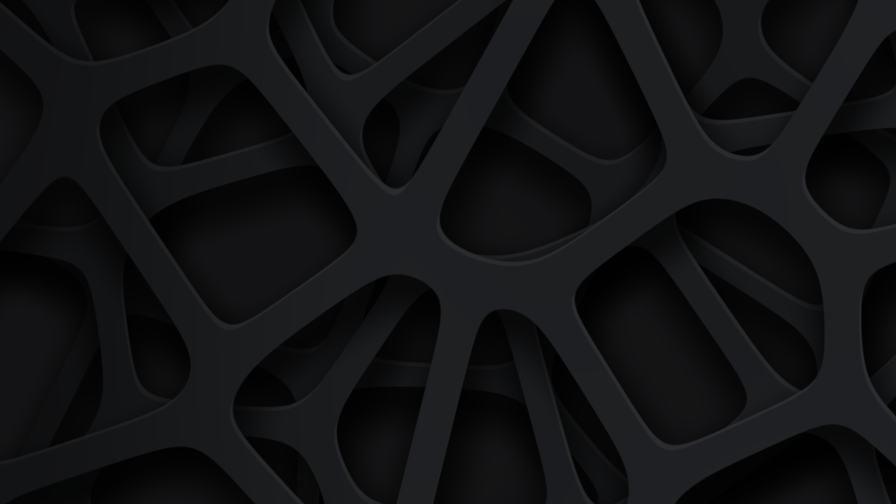
A WebGL 1 fragment shader for this background:

```glsl
precision highp float;
// Dark stacked lattices of rounded struts, with lit rims and soft shadows between layers.

uniform vec2 u_resolution;

#define CELL vec2(0.52, 0.45)            // mean hole pitch, in canvas heights
#define JITTER 0.66                      // irregularity of the holes
#define ROUNDING 0.026                   // softness of the hole corners
#define HALF_WIDTH 0.035                 // half width of the front struts
#define TILT 0.70                        // direction of the front lattice, radians
#define RIM 0.0085                       // widest lit rim
#define LIGHT vec2(0.45, 0.89)           // direction towards the light
#define SHADOW_SHIFT vec2(0.010, -0.042) // where shadows fall
#define SHADOW_BLUR 0.075
#define FLOOR_COLOR vec3(0.077, 0.077, 0.084)
#define STRUT_COLOR vec3(0.124, 0.129, 0.139)
#define RIM_COLOR vec3(0.172, 0.177, 0.188)

vec2 hash2(vec2 p) {
  vec2 k = vec2(dot(p, vec2(127.1, 311.7)), dot(p, vec2(269.5, 183.3)));
  return fract(sin(k) * 43758.5453);
}

// Jittered centre of one hole.
vec2 site(vec2 cell, float seed) {
  return (cell + 0.5 + JITTER * (hash2(cell + seed) - 0.5)) * CELL;
}

// Cellular lattice: xy = direction to the nearest strut, z = rounded distance to its axis.
vec3 lattice(vec2 q, float seed) {
  vec2 base = floor(q / CELL);
  vec2 home = base;
  vec2 toHome = vec2(0.0);
  float nearest = 1e3;
  for (int y = -1; y <= 1; y++) {
    for (int x = -1; x <= 1; x++) {
      vec2 cell = base + vec2(x, y);
      vec2 r = site(cell, seed) - q;
      if (dot(r, r) < nearest) {
        nearest = dot(r, r);
        toHome = r;
        home = cell;
      }
    }
  }

  // Exponential smooth minimum over the borders with the neighbours.
  float total = 0.0;
  vec2 normal = vec2(0.0);
  for (int y = -1; y <= 1; y++) {
    for (int x = -1; x <= 1; x++) {
      if (x == 0 && y == 0) continue;
      vec2 r = site(home + vec2(x, y), seed) - q;
      vec2 dir = normalize(r - toHome);
      float weight = exp(-dot(0.5 * (r + toHome), dir) / ROUNDING);
      total += weight;
      normal += weight * dir;
    }
  }
  return vec3(normal / max(length(normal), 1e-5), -ROUNDING * log(total));
}

void main() {
  vec2 p = gl_FragCoord.xy / u_resolution.y;
  vec2 uv = gl_FragCoord.xy / u_resolution;
  float px = 1.0 / u_resolution.y;

  // Broad illumination: the left side falls off into the dark.
  float glow = mix(0.58, 1.0, smoothstep(0.0, 0.48, uv.x));
  glow *= 0.97 + 0.05 * sin(3.1 * p.x + 1.7 * p.y) * sin(2.3 * p.y - 1.1 * p.x + 1.0);

  vec3 color = FLOOR_COLOR * mix(0.9, 1.0, glow);

  // Layers from back to front.
  for (int i = 0; i < 3; i++) {
    float below = 2.0 - float(i);
    float seed = 17.0 * below + 5.0;
    float angle = TILT + 0.4 * sin(3.9 * below);
    float c = cos(angle);
    float s = sin(angle);
    mat2 turn = mat2(c, -s, s, c);
    float halfWidth = HALF_WIDTH * (1.0 - 0.18 * below);

    // Soft shadow cast on everything behind.
    float caster = lattice(turn * (p - SHADOW_SHIFT), seed).z;
    float shade = 1.0 - smoothstep(halfWidth - 0.02, halfWidth + SHADOW_BLUR, caster);
    color *= 1.0 - 0.68 * shade;

    // Flat strut face with a thin rim on the edges that face the light.
    vec3 web = lattice(turn * p, seed);
    float facing = max(dot(-web.xy, turn * LIGHT), 0.0);
    float rimStart = halfWidth - RIM * facing;
    float rim = smoothstep(rimStart - px, rimStart + px, web.z) * smoothstep(0.0, 0.5, facing);
    float dim = glow * (1.0 - 0.11 * below);
    vec3 strut = mix(STRUT_COLOR, RIM_COLOR, rim) * dim;
    float cover = 1.0 - smoothstep(halfWidth - px, halfWidth + px, web.z);
    color = mix(color, strut, cover);
  }

  gl_FragColor = vec4(color, 1.0);
}
```
